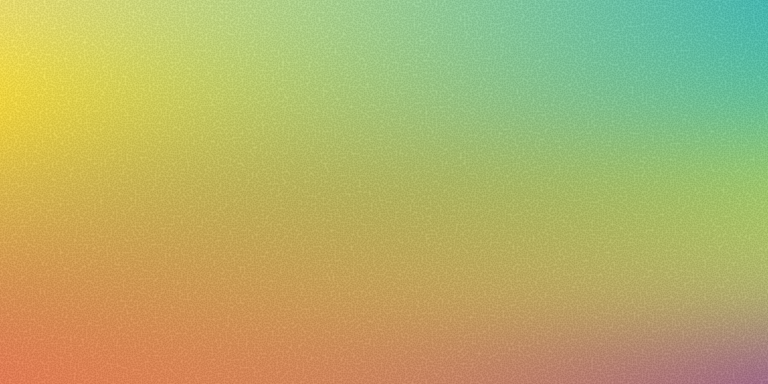
Write a Shadertoy shader that draws this background.

```glsl
#define GRAIN_CELLS 190.0
#define GRAIN_STRENGTH 0.10
#define GRAIN_MEAN 0.45
#define BAND_COUNT 5

vec2 hash2(vec2 p) {
    vec3 q = fract(p.xyx * vec3(0.1031, 0.1030, 0.0973));
    q += dot(q, q.yzx + 33.33);
    return fract((q.xx + q.yz) * q.zy);
}

// Cellular noise: distance to the nearest scattered point
float cellular(vec2 p) {
    vec2 cell = floor(p), local = fract(p);
    float nearest = 2.0;
    for (int j = -1; j <= 1; j++) {
        for (int i = -1; i <= 1; i++) {
            vec2 offset = vec2(i, j);
            vec2 toPoint = offset + hash2(cell + offset) - local;
            nearest = min(nearest, dot(toPoint, toPoint));
        }
    }
    return sqrt(nearest);
}

// Quadratic colour curve through the left, centre and right of a band
vec3 band(float x, vec3 left, vec3 centre, vec3 right) {
    return left * (1.0 - x) * (1.0 - 2.0 * x)
         + centre * 4.0 * x * (1.0 - x)
         + right * x * (2.0 * x - 1.0);
}

// Catmull-Rom blend between four neighbouring colours
vec3 spline(vec3 a, vec3 b, vec3 c, vec3 d, float t) {
    vec3 linear = c - a;
    vec3 square = 2.0 * a - 5.0 * b + 4.0 * c - d;
    vec3 cube = 3.0 * (b - c) + d - a;
    return b + 0.5 * t * (linear + t * (square + t * cube));
}

vec3 meshGradient(vec2 uv) {
    vec3 bands[BAND_COUNT];
    // Coral to mauve
    bands[0] = band(uv.x, vec3(0.88, 0.48, 0.33), vec3(0.80, 0.52, 0.37), vec3(0.63, 0.42, 0.53));
    // Orange to olive
    bands[1] = band(uv.x, vec3(0.84, 0.57, 0.32), vec3(0.77, 0.63, 0.35), vec3(0.69, 0.69, 0.43));
    // Ochre to leaf green
    bands[2] = band(uv.x, vec3(0.85, 0.71, 0.30), vec3(0.70, 0.70, 0.37), vec3(0.62, 0.77, 0.42));
    // Yellow to sea green
    bands[3] = band(uv.x, vec3(0.93, 0.83, 0.25), vec3(0.64, 0.77, 0.48), vec3(0.39, 0.75, 0.60));
    // Pale yellow to teal
    bands[4] = band(uv.x, vec3(0.90, 0.85, 0.42), vec3(0.61, 0.80, 0.57), vec3(0.28, 0.72, 0.69));

    int top = BAND_COUNT - 1;
    float height = clamp(uv.y, 0.0, 1.0) * float(top);
    int row = min(int(height), top - 1);
    return spline(bands[max(row - 1, 0)], bands[row], bands[row + 1],
                  bands[min(row + 2, top)], height - float(row));
}

void mainImage(out vec4 fragColor, in vec2 fragCoord) {
    vec2 uv = fragCoord / iResolution.xy;
    vec3 color = meshGradient(uv);

    // Fine film grain, sized by the canvas height
    float grain = cellular(fragCoord / iResolution.y * GRAIN_CELLS) - GRAIN_MEAN;
    color += grain * GRAIN_STRENGTH;

    fragColor = vec4(clamp(color, 0.0, 1.0), 1.0);
}
```
